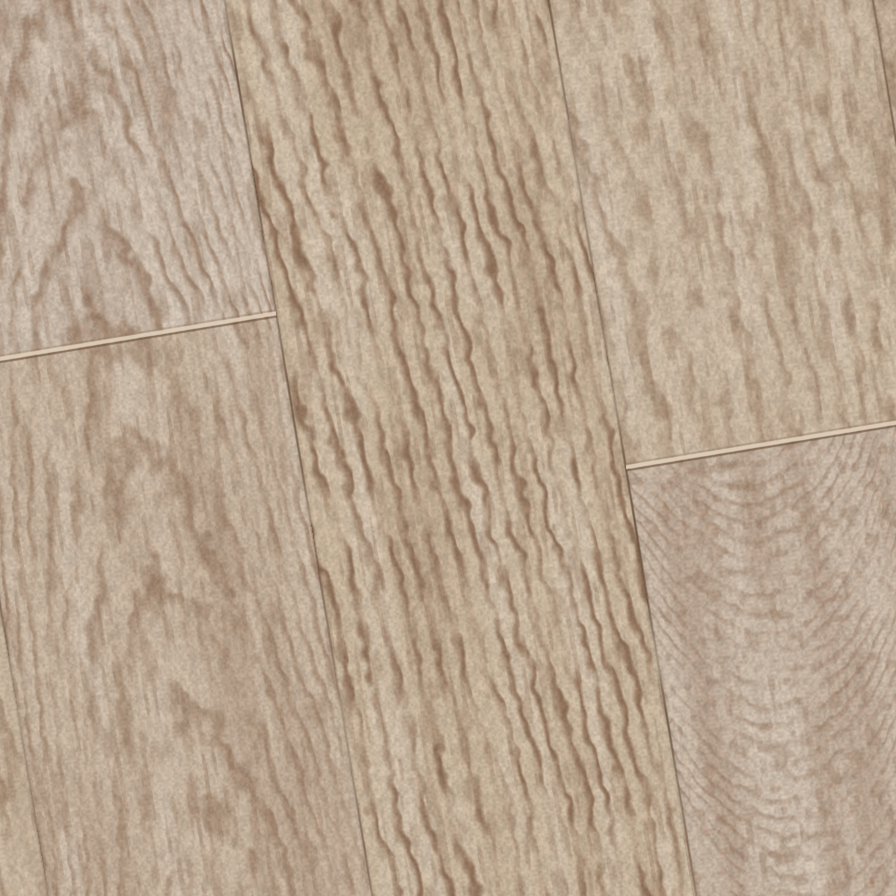
Write a WebGL 2 fragment shader that draws this texture.

```glsl
#version 300 es
precision highp float;

uniform vec2 u_resolution;
out vec4 fragColor;

const float TILT = 0.1635;          // floor rotation in radians
const float BOARD_WIDTH = 0.357;
const float BOARD_LENGTH = 1.6;
const float FIRST_SEAM = 0.053;
const float FIRST_JOINT = 0.591;
const float STAGGER = 0.6835;       // joint shift from board to board

const vec3 DARK_GRAIN = vec3(0.55, 0.43, 0.34);
const vec3 PALE_FIBRE = vec3(0.83, 0.78, 0.72);
const vec3 SEAM_BROWN = vec3(0.42, 0.31, 0.23);
const vec3 BEVEL_LIGHT = vec3(0.87, 0.81, 0.73);

// rings: (centre offset, frequency across, frequency along, curvature)
struct Board { vec4 rings; vec3 tint; float contrast; float ripple; };

float hash(vec2 p) {
    return fract(sin(dot(p, vec2(127.1, 311.7))) * 43758.5453);
}

float noise(vec2 p) {
    vec2 cell = floor(p), f = fract(p);
    f = f * f * (3.0 - 2.0 * f);
    float low = mix(hash(cell), hash(cell + vec2(1, 0)), f.x);
    float high = mix(hash(cell + vec2(0, 1)), hash(cell + vec2(1, 1)), f.x);
    return mix(low, high, f.y);
}

float fbm(vec2 p) {
    float sum = 0.0, weight = 0.5;
    for (int i = 0; i < 4; i++) {
        sum += weight * noise(p);
        p = p * 2.03 + 17.3;
        weight *= 0.5;
    }
    return sum / 0.9375;
}

float stripe(float distanceToLine, float halfWidth, float blur) {
    return 1.0 - smoothstep(halfWidth - blur, halfWidth + blur, abs(distanceToLine));
}

// Cut of the timber: arched, straight or rippled
Board chooseBoard(float column, float row) {
    if (column == 0.0 && row >= 0.0)
        return Board(vec4(-0.022, 0.0, 8.5, 210.0), vec3(0.780, 0.718, 0.655), 0.62, 0.0);
    if (column == 0.0)
        return Board(vec4(0.005, 0.0, 7.0, 190.0), vec3(0.768, 0.697, 0.618), 0.50, 0.0);
    if (column == 1.0)
        return Board(vec4(0.0, 42.0, 4.0, 12.0), vec3(0.772, 0.697, 0.602), 0.95, 0.0);
    if (column == 2.0 && row < -1.0)
        return Board(vec4(-0.05, 6.0, 48.0, -330.0), vec3(0.768, 0.700, 0.632), 0.36, 1.0);
    return Board(vec4(0.0, 30.0, 2.0, 20.0), vec3(0.773, 0.702, 0.615), 0.42, 0.0);
}

// Narrow dark line with a softer near edge
float ringLine(float phase) {
    float w = fract(phase);
    return smoothstep(0.42, 0.78, w) * (1.0 - smoothstep(0.80, 1.0, w));
}

float growthRings(vec2 q, vec4 rings) {
    float x = q.x - rings.x;
    float phase = rings.y * x + rings.z * q.y + rings.w * x * x;
    phase += 1.1 * noise(q * vec2(7.0, 3.5)) + 0.4 * noise(q * vec2(40.0, 32.0));
    phase += 0.3 * noise(q * vec2(110.0, 75.0));
    float broken = smoothstep(0.28, 0.68, fbm(q * vec2(46.0, 17.0) + 5.0));
    return ringLine(phase) * mix(0.18, 1.0, broken);
}

vec3 woodColor(vec2 q, Board board, vec2 seed) {
    vec2 s = q + seed;
    vec3 color = board.tint;

    // Broad streaks and pale fibres
    float streak = fbm(s * vec2(34.0, 3.2));
    color = mix(color, PALE_FIBRE, 0.42 * smoothstep(0.48, 0.78, streak));
    color = mix(color, DARK_GRAIN, 0.24 * smoothstep(0.48, 0.22, streak));

    // Growth rings and short pores
    color = mix(color, DARK_GRAIN, board.contrast * growthRings(q, board.rings));
    vec2 poreScale = mix(vec2(170.0, 26.0), vec2(120.0, 85.0), board.ripple);
    float pores = smoothstep(0.58, 0.85, noise(s * poreScale));
    color = mix(color, DARK_GRAIN, 0.28 * pores);

    // Fine tooth of the surface
    float tooth = noise(s * vec2(290.0, 170.0)) + noise(s * vec2(430.0, 390.0)) - 1.0;
    return color * (1.0 + 0.105 * tooth);
}

void main() {
    vec2 p = gl_FragCoord.xy / u_resolution.y;
    float pixel = 1.0 / u_resolution.y;
    float c = cos(TILT), s = sin(TILT);
    vec2 floorPos = vec2(c * p.x + s * p.y, c * p.y - s * p.x);

    // Staggered board layout
    float across = (floorPos.x - FIRST_SEAM) / BOARD_WIDTH;
    float column = floor(across);
    float along = floorPos.y - FIRST_JOINT - STAGGER * column;
    float row = floor(along / BOARD_LENGTH);
    float seam = (across - floor(across + 0.5)) * BOARD_WIDTH;
    float joint = along - BOARD_LENGTH * floor(along / BOARD_LENGTH + 0.5);

    vec2 q = vec2((across - column - 0.5) * BOARD_WIDTH, floorPos.y);
    vec3 color = woodColor(q, chooseBoard(column, row), vec2(column * 3.7, row * 5.3));

    // Thin worn seams along the boards
    float wear = mix(0.15, 0.85, noise(vec2(floor(across + 0.5) * 7.0, floorPos.y * 14.0)));
    color = mix(color, SEAM_BROWN, wear * stripe(seam, 0.0012, pixel));
    color *= 1.0 - 0.06 * stripe(seam, 0.003, 0.003);

    // Bright bevel with a shadow under it at the board ends
    color = mix(color, SEAM_BROWN, 0.65 * stripe(joint + 0.0030, 0.0013, pixel));
    color = mix(color, BEVEL_LIGHT, 0.9 * stripe(joint - 0.0006, 0.0022, pixel));
    color = mix(color, DARK_GRAIN, 0.35 * stripe(joint - 0.0040, 0.0011, pixel));

    fragColor = vec4(color, 1.0);
}
```
